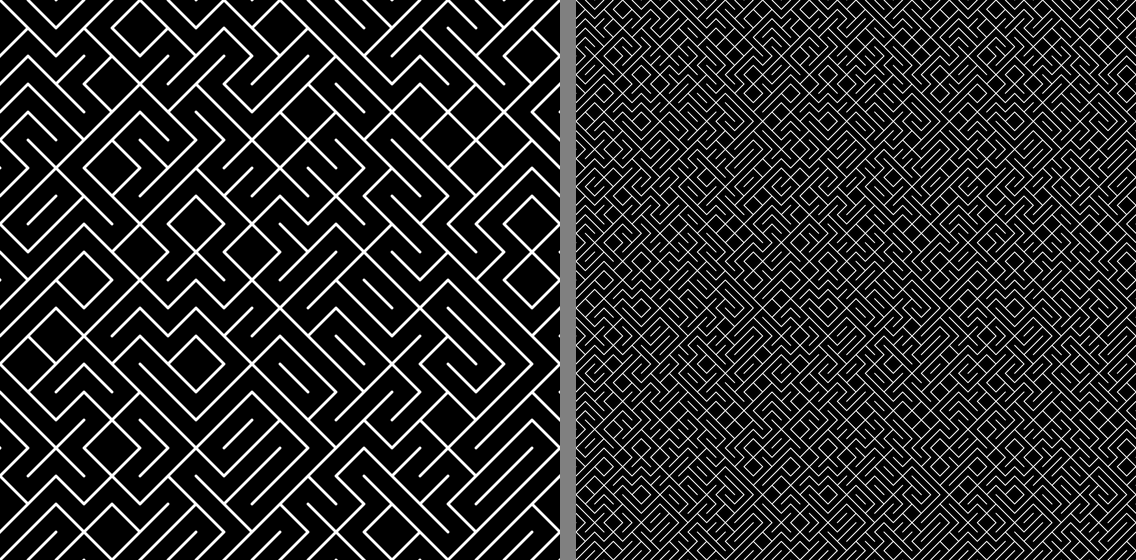
Left: one tile. Right: repeated 3 by 3.
This pattern is drawn by a Shadertoy shader. Its source:

```glsl
#define CELLS 20.0          // whole cells across the tile
#define LINE_WIDTH 0.1      // stroke width in cells
#define RISING_SHARE 0.5    // share of cells with a rising diagonal
#define SEED 37u
#define BACKGROUND vec3(0.0)
#define LINE_COLOR vec3(1.0)

// Integer hash of a cell, 0 to 1
float hashCell(vec2 cell) {
    uint h = uint(cell.x) * 0x9E3779B1u ^ (uint(cell.y) + SEED) * 0x85EBCA77u;
    h = (h ^ (h >> 15)) * 0x2C1B3C6Du;
    h = (h ^ (h >> 12)) * 0x297A2D39u;
    h ^= h >> 15;
    return float(h >> 8) / 16777216.0;
}

float segmentDistance(vec2 p, vec2 a, vec2 b) {
    vec2 ap = p - a, ab = b - a;
    return length(ap - ab * clamp(dot(ap, ab) / dot(ab, ab), 0.0, 1.0));
}

// Distance to the diagonal of one cell; the cell index wraps at the tile edge
float diagonalDistance(vec2 p, vec2 cell) {
    bool rising = hashCell(mod(cell, CELLS)) < RISING_SHARE;
    vec2 start = rising ? vec2(0.0) : vec2(0.0, 1.0);
    return segmentDistance(p - cell, start, vec2(1.0) - start);
}

void mainImage(out vec4 fragColor, in vec2 fragCoord) {
    vec2 p = fragCoord / iResolution.xy * CELLS;
    float pixel = CELLS / min(iResolution.x, iResolution.y);
    vec2 home = floor(p);

    // Neighbouring cells contribute their round caps
    float dist = 2.0;
    for (int y = -1; y <= 1; y++)
        for (int x = -1; x <= 1; x++)
            dist = min(dist, diagonalDistance(p, home + vec2(x, y)));

    // One-pixel smooth edge
    float coverage = clamp(0.5 + (0.5 * LINE_WIDTH - dist) / pixel, 0.0, 1.0);
    fragColor = vec4(mix(BACKGROUND, LINE_COLOR, coverage), 1.0);
}
```
